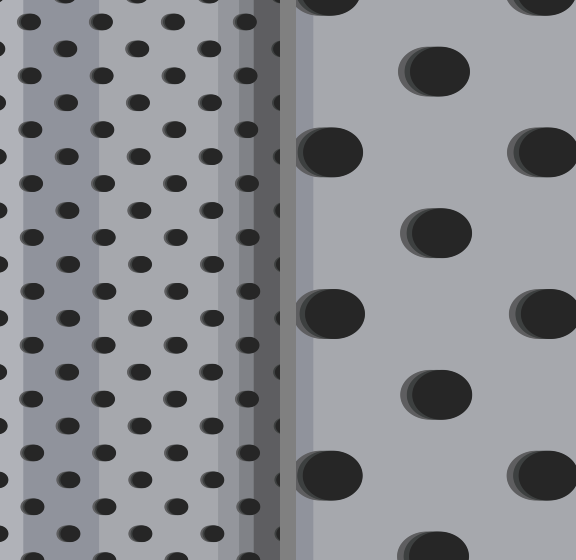
Left: the whole. Right: its middle third, enlarged.
Write a Shadertoy shader that draws this pattern.

```glsl
// Staggered rows of dark oval holes punched in a sheet shaded by flat vertical bands.
// The bands are stacked soft steps; each hole is three offset ellipses that
// form a stepped left rim, and whole rows sway slightly from side to side.

const vec2 PITCH = vec2(0.257, 0.0962);         // column and row spacing
const vec2 FIRST_HOLE = vec2(0.1105, 0.0785);   // measured from the top left
const vec2 HOLE_RADIUS = vec2(0.0357, 0.0297);
const float INNER_RIM = 0.0065;
const float OUTER_RIM = 0.0143;

const vec3 HOLE_COLOR = vec3(0.15);
const vec3 INNER_RIM_COLOR = vec3(0.24, 0.25, 0.25);
const vec3 OUTER_RIM_COLOR = vec3(0.37, 0.37, 0.375);

// Switches from one band colour to the next at a vertical edge
vec3 addBand(vec3 base, vec3 band, float x, float edge, float aa) {
    return mix(base, band, smoothstep(-aa, aa, x - edge));
}

vec3 sheetColor(float x, float aa) {
    vec3 c = vec3(0.69, 0.70, 0.72);
    c = addBand(c, vec3(0.565, 0.575, 0.61), x, 0.0833, aa);
    c = addBand(c, vec3(0.65, 0.66, 0.68), x, 0.354, aa);
    c = addBand(c, vec3(0.58, 0.59, 0.61), x, 0.779, aa);
    c = addBand(c, vec3(0.50, 0.51, 0.53), x, 0.854, aa);
    return addBand(c, vec3(0.37, 0.37, 0.38), x, 0.906, aa);
}

// Coverage of an ellipse, from its first-order distance
float ellipse(vec2 p, vec2 radius, float aa) {
    float k = length(p / radius);
    float slope = max(length(p / (radius * radius)), 0.001);
    return 1.0 - smoothstep(-aa, aa, k * (k - 1.0) / slope);
}

// Sideways drift of a row: a slow lean with one dip back
float rowSway(float row) {
    float dip = (row - 13.5) / 2.0;
    return 0.00125 * min(row, 10.0) - 0.0052 * exp(-dip * dip);
}

// Position relative to the nearest hole of the staggered lattice
vec2 holeCell(vec2 p) {
    vec2 q = p - FIRST_HOLE;
    float row = round(q.y / PITCH.y);
    q.y -= row * PITCH.y;
    q.x -= rowSway(row) + 0.5 * PITCH.x * mod(row, 2.0);
    q.x -= PITCH.x * round(q.x / PITCH.x);
    return q;
}

void mainImage(out vec4 fragColor, in vec2 fragCoord) {
    // One unit is the canvas width, with y running down from the top
    vec2 p = vec2(fragCoord.x, iResolution.y - fragCoord.y) / iResolution.x;
    float aa = 0.6 / iResolution.x;

    vec3 color = sheetColor(p.x, aa);

    // Rim layers first, then the hole itself
    vec2 q = holeCell(p);
    color = mix(color, OUTER_RIM_COLOR, ellipse(q + vec2(OUTER_RIM, 0.0), HOLE_RADIUS, aa));
    color = mix(color, INNER_RIM_COLOR, ellipse(q + vec2(INNER_RIM, 0.0), HOLE_RADIUS, aa));
    color = mix(color, HOLE_COLOR, ellipse(q, HOLE_RADIUS, aa));

    fragColor = vec4(color, 1.0);
}
```
